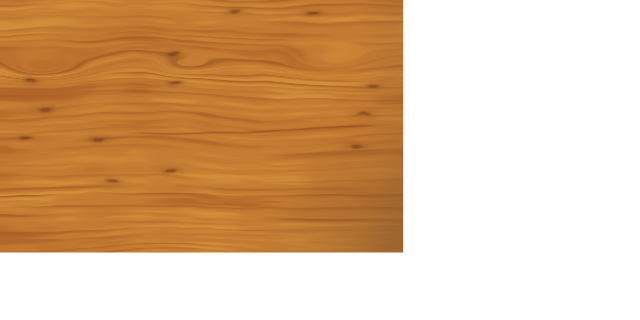
Give the GLSL for this texture, as a WebGL 2 fragment shader.

```glsl
#version 300 es
precision highp float;

#define BOARD_RIGHT 1.26
#define BOARD_BOTTOM 0.211
#define RINGS 44.0
#define LINE_DEPTH 0.62
#define FLECK_DEPTH 0.6
#define LIGHT_WOOD vec3(0.825, 0.555, 0.225)
#define MID_WOOD vec3(0.77, 0.48, 0.195)
#define DARK_WOOD vec3(0.70, 0.40, 0.16)
#define LINE_BROWN vec3(0.58, 0.31, 0.12)
#define FLECK_BROWN vec3(0.42, 0.20, 0.08)
#define SHADE_BROWN vec3(0.58, 0.37, 0.18)

uniform vec2 u_resolution;
out vec4 fragColor;

float hash(vec2 p) {
    return fract(sin(dot(p, vec2(127.1, 311.7))) * 43758.5453);
}

float noise(vec2 p) {
    vec2 i = floor(p), f = fract(p);
    f = f * f * (3.0 - 2.0 * f);
    return mix(mix(hash(i), hash(i + vec2(1, 0)), f.x),
               mix(hash(i + vec2(0, 1)), hash(i + vec2(1, 1)), f.x), f.y);
}

float bump(vec2 p, vec2 center, vec2 radius) {
    vec2 q = (p - center) / radius;
    return exp(-dot(q, q));
}

// Height field whose level curves are the growth rings
float grainHeight(vec2 p) {
    float wave = mix(0.35, 1.0, smoothstep(0.4, 0.65, p.y));
    float h = p.y + wave * 0.045 * (noise(p * vec2(2.4, 4.0) + 3.0) - 0.5);
    h += wave * 0.016 * (noise(p * vec2(7.0, 13.0)) - 0.5);
    h += 0.004 * (noise(p * vec2(17.0, 30.0)) - 0.5);
    // Row of pointed eyes, and a broad arch at the lower edge
    for (int i = 0; i < 3; i++) {
        float k = float(i);
        float size = mix(0.7, 1.1, abs(k - 1.0));
        vec2 eye = vec2(0.14 + 0.445 * k, 0.785 + 0.009 * k);
        h += 0.05 * size * bump(p, eye, vec2(0.13, 0.036) * size);
    }
    return h - 0.045 * bump(p, vec2(0.55, 0.19), vec2(0.24, 0.07));
}

// Small knots scattered one to a cell, denser in the upper half
float flecks(vec2 p) {
    vec2 size = vec2(0.21, 0.1);
    vec2 cell = floor(p / size);
    vec2 jitter = vec2(hash(cell + 5.3), hash(cell + 9.7));
    vec2 center = (cell + 0.3 + 0.4 * jitter) * size;
    float present = step(mix(0.88, 0.6, smoothstep(0.45, 0.6, center.y)), hash(cell + 2.1));
    vec2 bent = p + vec2(0.0, 0.006 * (noise(p * 45.0) - 0.5));
    float core = bump(bent, center, vec2(0.017, 0.005));
    return present * (core + 0.35 * bump(bent, center, vec2(0.04, 0.013)));
}

// Long hairline split rising gently to the right
float split(vec2 p) {
    float y = 0.58 + 0.03 * smoothstep(0.5, 1.26, p.x) + 0.008 * (noise(vec2(p.x * 9.0, 2.0)) - 0.5);
    float broken = smoothstep(0.25, 0.7, noise(vec2(p.x * 11.0, 7.0)));
    return exp(-pow((p.y - y) / 0.0032, 2.0)) * broken * smoothstep(0.3, 0.5, p.x);
}

vec3 wood(vec2 p) {
    float h = grainHeight(p);

    // Broad bands, narrow streaks and fine fibres
    float tone = 0.5 + 0.65 * (noise(vec2(p.x * 1.3, h * 13.0)) - 0.5);
    tone += 0.5 * (noise(vec2(p.x * 3.0, h * 58.0)) - 0.5);
    tone += 0.3 * (noise(vec2(p.x * 14.0, h * 130.0)) - 0.5);
    tone += 0.22 * (noise(p * vec2(9.0, 7.0)) - 0.5);

    // Rings: a pale start deepening to a thin dark line
    float ring = h * RINGS + 1.4 * noise(vec2(p.x * 0.8, h * 20.0));
    float saw = fract(ring);
    float fade = 1.0 - smoothstep(0.35, 0.9, fwidth(ring));
    float strength = hash(vec2(floor(ring), 4.0));
    strength *= smoothstep(0.1, 0.75, noise(vec2(p.x * 4.0, floor(ring) * 3.7)));
    float late = smoothstep(0.45, 0.88, saw) * (1.0 - smoothstep(0.88, 1.0, saw));
    float early = smoothstep(0.0, 0.12, saw) * (1.0 - smoothstep(0.12, 0.5, saw));
    tone = clamp(tone + 0.3 * early * strength * fade, 0.0, 1.0);

    vec3 color = mix(DARK_WOOD, MID_WOOD, smoothstep(0.0, 0.5, tone));
    color = mix(color, LIGHT_WOOD, smoothstep(0.5, 1.0, tone));
    color = mix(color, LINE_BROWN, LINE_DEPTH * late * strength * fade);
    color = mix(color, FLECK_BROWN, FLECK_DEPTH * clamp(flecks(p) + 0.6 * split(p), 0.0, 1.0));

    // Soft shade toward the right side and its lower corner
    float corner = smoothstep(0.55, 0.0, length((p - vec2(BOARD_RIGHT, BOARD_BOTTOM)) * vec2(1.0, 1.2)));
    float side = smoothstep(BOARD_RIGHT - 0.16, BOARD_RIGHT, p.x);
    return mix(color, SHADE_BROWN, clamp(0.6 * corner + 0.25 * side, 0.0, 0.8));
}

void main() {
    vec2 p = gl_FragCoord.xy / u_resolution.y;
    // Board on a white ground, with edges one pixel soft
    vec2 inside = vec2(BOARD_RIGHT - p.x, p.y - BOARD_BOTTOM) * u_resolution.y + 0.5;
    inside = clamp(inside, 0.0, 1.0);
    fragColor = vec4(mix(vec3(1.0), wood(p), inside.x * inside.y), 1.0);
}
```
